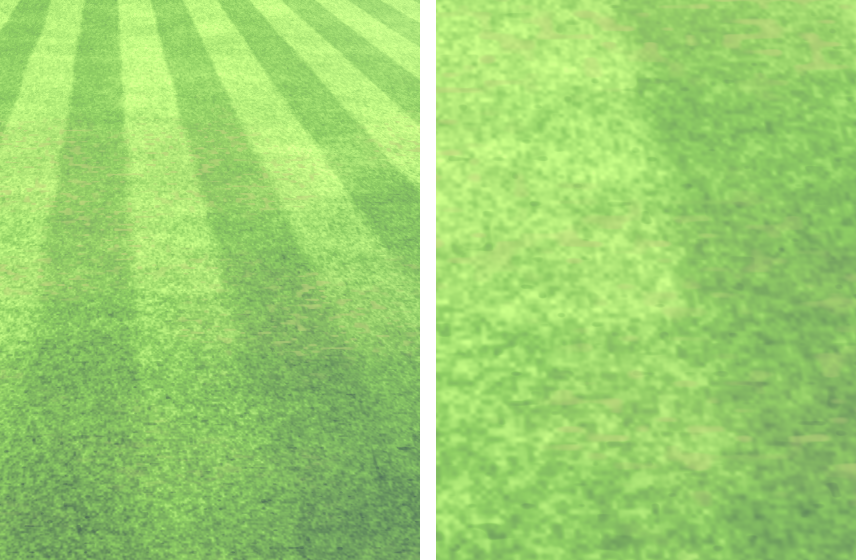
Left, the full canvas; right, a detail of the centre.
Give the GLSL for this texture, as a WebGL 2 fragment shader.

```glsl
#version 300 es
precision highp float;
// Mown lawn in perspective: light and dark stripes fan out from a point above
// the top edge. Layered value noise adds blade grain, mowing rows, patchy
// shade, straw flecks and small dark gaps, all growing coarser when nearer.
uniform vec2 u_resolution;
out vec4 fragColor;

float hash(vec2 p) {
    vec3 q = fract(vec3(p.xyx) * 0.1031);
    q += dot(q, q.yzx + 33.33);
    return fract((q.x + q.y) * q.z);
}

float noise(vec2 p) {
    vec2 i = floor(p), f = fract(p);
    f = f * f * (3.0 - 2.0 * f);
    return mix(mix(hash(i), hash(i + vec2(1, 0)), f.x),
               mix(hash(i + vec2(0, 1)), hash(i + vec2(1, 1)), f.x), f.y);
}

float fbm(vec2 p) {
    float sum = 0.0, weight = 0.5;
    for (int i = 0; i < 4; i++) {
        sum += weight * noise(p);
        p = mat2(1.6, 1.2, -1.2, 1.6) * p + 17.3;
        weight *= 0.5;
    }
    return sum / 0.9375;
}

// Tone 0..1 runs from shaded to sunlit grass
vec3 grassColor(float tone) {
    vec3 shade = vec3(0.36, 0.51, 0.35);
    vec3 leaf = vec3(0.56, 0.81, 0.39);
    vec3 sunlit = vec3(0.69, 0.92, 0.47);
    return tone < 0.75 ? mix(shade, leaf, max(tone, -0.2) / 0.75)
                       : mix(leaf, sunlit, (min(tone, 1.4) - 0.75) / 0.25);
}

void main() {
    // x spans 0..1; depth grows downward from the top edge, in canvas widths
    float x = gl_FragCoord.x / u_resolution.x;
    float depth = (u_resolution.y - gl_FragCoord.y) / u_resolution.x;
    float near = smoothstep(0.0, 1.33, depth);

    // Stripes: even lanes are light, with slightly wandering edges
    float lane = (x - 0.281 - 0.055 * depth) / (0.078 + 0.21 * depth);
    lane += 0.12 * (fbm(vec2(x * 9.0, depth * 14.0)) - 0.5);
    float softness = mix(0.2, 0.5, near);
    float stripe = smoothstep(-softness, softness, sin(3.14159 * lane)) - 0.5;
    float stripeStrength = mix(0.30, 0.11, smoothstep(0.5, 1.2, depth));

    // Ground coordinates for features that shrink with distance
    vec2 ground = vec2((x - 0.26) / (depth + 0.9), log(depth + 0.9)) + 3.0;

    // Broad light, patches and horizontal mowing rows
    float tone = mix(0.96, 0.50, smoothstep(0.15, 1.4, depth));
    tone += stripe * stripeStrength;
    tone -= 0.14 * smoothstep(0.4, 1.0, x) * smoothstep(0.6, 1.3, depth);
    tone += 0.34 * (fbm(vec2(x * 3.0, depth * 6.0) + 5.7) - 0.5);
    float rows = fbm(vec2(x * 6.0, depth * 42.0) + 21.0) - 0.5;
    tone += rows * mix(0.34, 0.12, near);

    // Blade grain: clumps, leaves and fine speckle
    float clumps = noise(ground * vec2(105.0, 150.0)) - 0.5;
    float leaves = noise(ground * vec2(230.0, 300.0) + 9.0) - 0.5;
    float speckle = noise(ground * vec2(390.0, 450.0) + 40.0) - 0.5;
    tone += (0.24 * clumps + 0.40 * leaves + 0.34 * speckle) * mix(0.45, 1.1, near);

    // Small dark gaps between tufts
    float gaps = noise(ground * vec2(120.0, 210.0) + 71.0);
    tone -= 0.32 * smoothstep(0.80, 0.97, gaps) * mix(0.3, 1.0, near);
    vec3 color = grassColor(tone);

    // Dry straw flecks, gathered in worn areas of the middle distance
    float worn = smoothstep(0.42, 0.68, fbm(vec2(x * 4.0, depth * 9.0) + 33.0));
    worn *= smoothstep(0.1, 0.35, depth) * (1.0 - 0.7 * smoothstep(0.7, 1.2, depth));
    float flecks = smoothstep(0.60, 0.90, noise(ground * vec2(85.0, 230.0) + 52.0));
    color = mix(color, vec3(0.75, 0.83, 0.49), worn * (0.12 + 0.6 * flecks));

    // Cool, greyer cast toward the near right corner, pale haze far right
    color = mix(color, vec3(0.42, 0.62, 0.42), 0.22 * near * smoothstep(0.3, 1.0, x));
    float haze = smoothstep(0.5, 1.0, x) * (1.0 - smoothstep(0.0, 0.35, depth));
    color = mix(color, vec3(0.73, 0.92, 0.56), 0.3 * haze);
    fragColor = vec4(color, 1.0);
}
```
